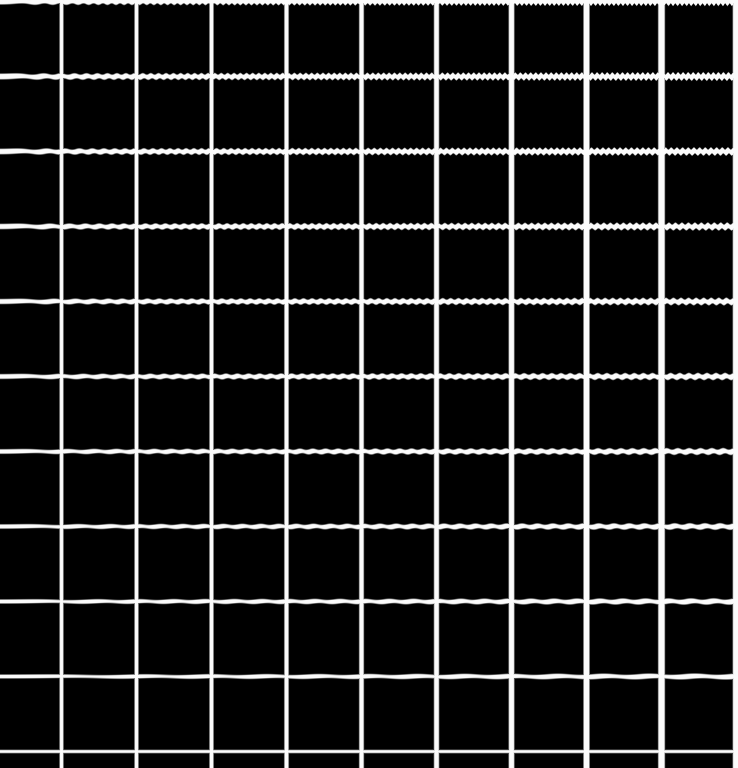
Write a WebGL 2 fragment shader that draws this pattern.

```glsl
#version 300 es
precision highp float;
// White grid on black: smooth uprights thicken rightward, rope-like crossbars twist tighter upward.

uniform vec2 u_resolution;
out vec4 fragColor;

const float TAU = 6.2831853;
const float CELLS_HIGH = 10.24;            // repeats in the canvas height
const vec2 GRID_ORIGIN = vec2(0.82, 0.22); // first crossing, in cells
const float SOFTNESS = 0.014;              // half width of the edge blur, in cells
const vec3 GROUND = vec3(0.0);
const vec3 LINE = vec3(0.985);

// Soft coverage of a line, from the distance to its centre.
float stroke(float dist, float halfWidth, float blur) {
    return 1.0 - smoothstep(halfWidth - blur, halfWidth + blur, dist);
}

// Turns of the twist: starts slack at the left, then reaches a steady rate.
float twistTurns(float x, float row) {
    const float RATE = 1.67;
    const float SLACK = 2.0;
    return row * RATE * (x - SLACK * (1.0 - exp(-x / SLACK)));
}

// Upright lines, widening with across (0 left, 1 right).
float uprights(float x, float across, float blur) {
    float offset = x - GRID_ORIGIN.x;
    float dist = abs(offset - round(offset));
    return stroke(dist, 0.025 + 0.024 * across * across, blur);
}

// Crossbars whose upper and lower edges ripple out of phase.
float crossbars(vec2 p, float across, float blur) {
    float row = round(p.y - GRID_ORIGIN.y);
    float offset = p.y - GRID_ORIGIN.y - row;
    float side = clamp(offset / 0.02, -1.0, 1.0);
    float ripple = cos(TAU * twistTurns(p.x, row) - side);
    float halfWidth = 0.021 + 0.0013 * row + 0.009 * across * min(row, 1.0);
    float depth = (0.008 + 0.0007 * row) * mix(0.6, 1.0, across) * min(row, 1.0);
    return stroke(abs(offset), halfWidth + depth * ripple, blur);
}

void main() {
    float cellSize = u_resolution.y / CELLS_HIGH;
    vec2 p = gl_FragCoord.xy / cellSize;
    float across = gl_FragCoord.x / u_resolution.x;
    float blur = max(SOFTNESS, 0.5 / cellSize);

    float cover = max(uprights(p.x, across, blur), crossbars(p, across, blur));
    fragColor = vec4(mix(GROUND, LINE, cover), 1.0);
}
```
